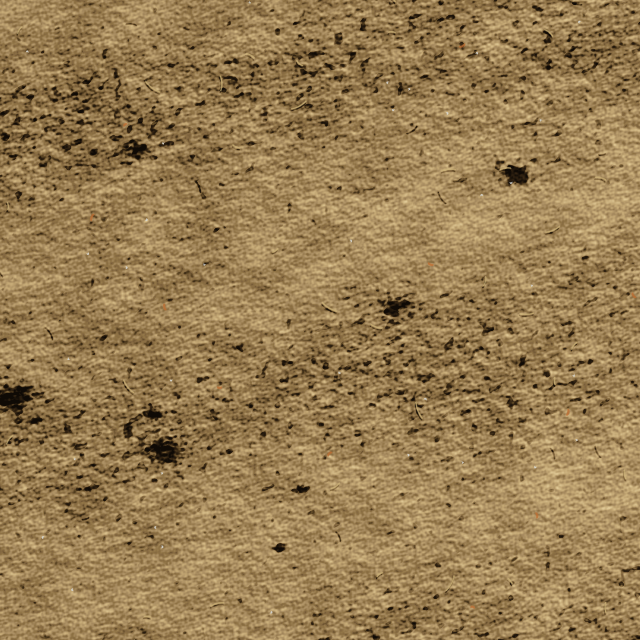
A WebGL 2 fragment shader for this texture:

```glsl
#version 300 es
precision highp float;
// Dry, sunlit soil: crumbs of earth in low tilted bands, with pits, hollows and litter.
// Side-lit gradient noise gives a tone in standard deviations, which a ramp turns
// into earth colours; straw, chips and grit are scattered over it by cells.

#define TILT 0.20            // slope of the bands
#define BAND_PERIOD 0.47     // distance between rough bands
#define BAND_CENTRE 0.28     // height of the lowest rough band at the left edge
#define CRUMB_FREQ 44.0      // coarsest crumbs per canvas
#define RELIEF 2.8           // strength of the side light
#define LIGHT_STEP vec2(0.0014, 0.0028)  // step towards the sun
#define PIT_DEPTH 1.9
#define HOLLOW_CELLS 6.0
#define HOLLOW_CHANCE 0.3
#define STRAW_CHANCE 0.3

uniform vec2 u_resolution;
out vec4 outColor;

// Two random values from 0 to 1 for a cell
vec2 hash2(vec2 cell) {
    uvec2 q = uvec2(ivec2(floor(cell) + 4096.0));
    q = q * 1664525u + 1013904223u;
    q.x += q.y * 1664525u;
    q.y += q.x * 1664525u;
    q ^= q >> 16u;
    q.x += q.y * 1664525u;
    q.y += q.x * 1664525u;
    q ^= q >> 16u;
    return vec2(q & 65535u) / 65535.0;
}

float cornerSlope(vec2 cell, vec2 offset) {
    float angle = 6.2832 * hash2(cell).x;
    return dot(vec2(cos(angle), sin(angle)), offset);
}

// Gradient noise scaled to a deviation of about one
float noise(vec2 p) {
    vec2 i = floor(p), f = p - i;
    vec2 w = f * f * f * (f * (f * 6.0 - 15.0) + 10.0);
    vec2 e = vec2(1.0, 0.0);
    float low = mix(cornerSlope(i, f), cornerSlope(i + e.xy, f - e.xy), w.x);
    float high = mix(cornerSlope(i + e.yx, f - e.yx), cornerSlope(i + e.xx, f - e.xx), w.x);
    return 4.0 * mix(low, high, w.y);
}

// Height of the crumbs, three octaves
float crumbHeight(vec2 p) {
    float height = 0.0, amp = 0.25, freq = CRUMB_FREQ;
    for (int i = 0; i < 3; i++) {
        height += amp * noise(p * freq * vec2(0.85, 1.15) + float(i) * 17.3);
        amp *= 0.72;
        freq *= 1.93;
    }
    return height;
}

// Ragged hollows: x is the depth, y the broken ground around them
vec2 hollows(vec2 p, float ragged) {
    vec2 result = vec2(0.0), home = floor(p * HOLLOW_CELLS);
    for (int k = 0; k < 9; k++) {
        vec2 cell = home + vec2(k % 3, k / 3) - 1.0;
        vec2 pick = hash2(cell + 300.0);
        if (pick.x > HOLLOW_CHANCE) continue;
        vec2 centre = (cell + 0.1 + 0.8 * hash2(cell + 500.0)) / HOLLOW_CELLS;
        float radius = mix(0.008, 0.027, pick.y * pick.y);
        float d = length((p - centre) * vec2(0.75, 1.2)) / radius + 0.3 * ragged;
        result = max(result, vec2(1.0 - smoothstep(0.5, 1.1, d), 1.0 - smoothstep(1.0, 4.0, d)));
    }
    return result;
}

// Coverage by thin, slightly bent slivers; size is half length and half width
float slivers(vec2 p, float cells, float chance, vec2 size, float seed) {
    float cover = 0.0, soft = 0.8 / u_resolution.y;
    vec2 home = floor(p * cells);
    for (int k = 0; k < 9; k++) {
        vec2 cell = home + vec2(k % 3, k / 3) - 1.0;
        vec2 pick = hash2(cell + seed);
        if (pick.x > chance) continue;
        vec2 q = p - (cell + hash2(cell + seed + 70.0)) / cells;
        float angle = 6.2832 * pick.y, reach = size.x * (0.5 + pick.x / chance);
        q = mat2(cos(angle), -sin(angle), sin(angle), cos(angle)) * q;
        q.y += 0.15 * q.x * q.x / reach;
        float d = length(vec2(max(abs(q.x) - reach, 0.0), q.y)) - size.y;
        cover = max(cover, 1.0 - smoothstep(-soft, soft, d));
    }
    return cover;
}

// Earth colours by tone
vec3 earth(float tone) {
    const float stops[8] = float[8](-3.3, -2.05, -1.34, -0.79, -0.27, 0.43, 1.37, 2.8);
    const vec3 soil[8] = vec3[8](
        vec3(0.06, 0.04, 0.02), vec3(0.20, 0.14, 0.07), vec3(0.38, 0.29, 0.15), vec3(0.51, 0.40, 0.25),
        vec3(0.56, 0.45, 0.27), vec3(0.65, 0.54, 0.37), vec3(0.76, 0.65, 0.45), vec3(0.88, 0.79, 0.59));
    vec3 color = soil[0];
    for (int i = 1; i < 8; i++)
        color = mix(color, soil[i], clamp((tone - stops[i - 1]) / (stops[i] - stops[i - 1]), 0.0, 1.0));
    return color;
}

void main() {
    vec2 p = gl_FragCoord.xy / u_resolution.y;
    vec2 ground = vec2(p.x, p.y - TILT * p.x);

    // Rough bands and broad patches
    float patches = noise(ground * vec2(3.0, 6.0) + 8.5);
    float rough = cos(6.2832 * (ground.y - BAND_CENTRE) / BAND_PERIOD) + 0.35 * patches;
    float tone = 0.2 - 0.28 * rough + 0.5 * (p.x - 0.5) - 0.15 * (p.y - 0.5);
    tone += 0.28 * noise(ground * vec2(11.0, 17.0)) + 0.3 * noise(p * 203.0 + 3.7);

    // Side light on the crumbs
    tone += RELIEF * (0.95 + 0.15 * rough) * (crumbHeight(ground) - crumbHeight(ground + LIGHT_STEP));

    // Pits and hollows in shade
    float clod = noise(ground * vec2(52.0, 74.0) + 31.0) + 0.45 * noise(ground * 121.0);
    vec2 hollow = hollows(p, clod);
    tone -= PIT_DEPTH * smoothstep(1.2, 2.3, clod + 0.4 * rough + 0.9 * hollow.y);
    tone -= 3.2 * hollow.x;

    // Litter with its shade
    vec2 strawSize = vec2(0.009, 0.0011);
    tone -= 1.6 * slivers(p + vec2(0.001, 0.003), 9.0, STRAW_CHANCE, strawSize, 900.0);
    tone -= 2.2 * slivers(p, 8.0, 0.2, vec2(0.007, 0.0014), 1100.0);
    vec3 color = earth(tone);
    color = mix(color, vec3(0.80, 0.70, 0.47), 0.8 * slivers(p, 9.0, STRAW_CHANCE, strawSize, 900.0));
    color = mix(color, vec3(0.74, 0.43, 0.20), 0.8 * slivers(p, 7.0, 0.2, vec2(0.003, 0.0018), 1300.0));
    color = mix(color, vec3(0.86, 0.87, 0.86), 0.85 * slivers(p, 13.0, 0.22, vec2(0.0006, 0.0013), 1500.0));
    outColor = vec4(color, 1.0);
}
```
